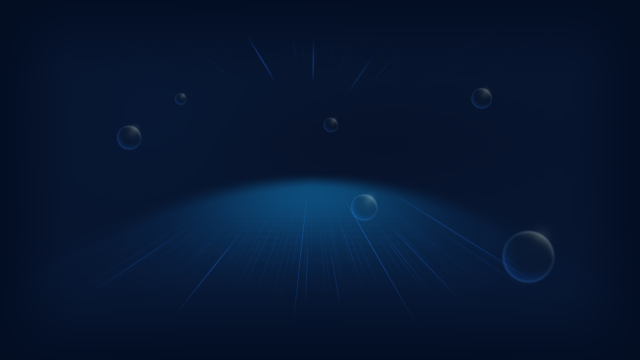
Write a Shadertoy shader that draws this background.

```glsl
const vec2 VANISH = vec2(0.868, 0.602);
const vec3 EDGE_NAVY = vec3(0.010, 0.053, 0.135);
const vec3 MID_NAVY = vec3(0.028, 0.082, 0.185);
const vec3 FLOOR_CYAN = vec3(0.018, 0.170, 0.215);
const vec3 FLOOR_BLUE = vec3(0.004, 0.045, 0.085);
const vec3 RAY_BLUE = vec3(0.06, 0.22, 0.48);
const vec3 WARM_LIGHT = vec3(0.28, 0.27, 0.19);
const vec3 RIM_BLUE = vec3(0.01, 0.10, 0.25);

// Rays: slope, near depth, far depth, strength
const vec4 FLOOR_RAYS[8] = vec4[8](
    vec4(-0.80, 0.24, 0.49, 0.75), vec4(-0.106, 0.10, 0.55, 0.60),
    vec4(0.574, 0.10, 0.54, 0.75), vec4(1.60, 0.11, 0.41, 0.60),
    vec4(0.94, 0.20, 0.46, 0.60), vec4(-0.045, 0.25, 0.47, 0.45),
    vec4(0.17, 0.27, 0.48, 0.40), vec4(-1.47, 0.23, 0.42, 0.40));
const vec4 SKY_RAYS[3] = vec4[3](
    vec4(-0.606, 0.16, 0.31, 0.65), vec4(0.01, 0.16, 0.30, 0.65),
    vec4(0.70, 0.13, 0.25, 0.35));

// Spheres: centre, radius
const vec3 SPHERES[6] = vec3[6](
    vec3(0.359, 0.618, 0.033), vec3(0.502, 0.725, 0.015),
    vec3(0.919, 0.653, 0.019), vec3(1.338, 0.727, 0.028),
    vec3(1.012, 0.424, 0.036), vec3(1.468, 0.287, 0.072));

float hash(float n) {
    return fract(sin(n * 12.99) * 437.58);
}

float blob(vec2 p, vec2 centre, vec2 size) {
    vec2 q = (p - centre) / size;
    return exp(-dot(q, q));
}

// Soft streak through the origin, fading at both ends
float streak(vec2 q, vec4 ray, float width) {
    float span = (q.y - ray.y) / (ray.z - ray.y);
    float fade = smoothstep(0.0, 0.4, span) * smoothstep(1.0, 0.5, span);
    float d = (q.x - ray.x * q.y) / sqrt(1.0 + ray.x * ray.x);
    return ray.w * fade * exp(-d * d / (width * width));
}

// One random streak in each slope cell
float scatteredRays(vec2 q, float density, vec2 depths, float width, float seed) {
    float cell = floor(q.x / max(q.y, 0.02) * density);
    float sum = 0.0;
    for (float i = -1.0; i <= 1.0; i++) {
        float id = cell + i + seed;
        float slope = (cell + i + 0.2 + 0.6 * hash(id)) / density;
        float start = depths.x + 0.10 * hash(id + 31.0);
        float end = depths.y - 0.12 * hash(id + 57.0);
        float power = pow(hash(id + 83.0), 2.0) * exp(-0.35 * slope * slope);
        sum += streak(q, vec4(slope, start, end, power), width);
    }
    return sum;
}

vec3 backdrop(vec2 p, float aspect) {
    vec2 border = min(p, vec2(aspect, 1.0) - p);
    float inside = smoothstep(-0.03, 0.22, border.x) * smoothstep(-0.05, 0.24, border.y);
    vec3 col = mix(EDGE_NAVY, MID_NAVY, inside);
    col *= 1.0 - 0.13 * blob(p, vec2(1.02, 0.60), vec2(0.42, 0.13));
    float haze = 0.8 + 0.2 * sin(p.x * 9.0 + 2.0 * sin(p.y * 7.0));
    return col + vec3(0.002, 0.014, 0.023) * haze * blob(p, vec2(0.5, 0.66), vec2(0.32, 0.22));
}

vec3 floorGlow(vec2 p) {
    float dx = p.x - 0.87;
    float below = 0.512 - 0.39 * dx * dx - p.y;
    float mask = smoothstep(-0.010, 0.035 + 0.06 * abs(dx), below);
    float core = blob(vec2(dx, below), vec2(0.0, 0.05), vec2(0.29, 0.15));
    float wide = blob(vec2(dx, below), vec2(0.0, 0.08), vec2(0.50, 0.20));
    // Fine perspective cross lines
    float depth = 0.602 - p.y;
    float rows = 0.5 + 0.5 * sin(24.0 / max(depth, 0.08));
    float grain = 1.0 - 0.06 * rows * smoothstep(0.14, 0.26, depth);
    return mask * grain * (FLOOR_CYAN * core + FLOOR_BLUE * wide);
}

vec3 addSphere(vec3 col, vec2 p, vec3 ball, float pixel) {
    vec2 q = (p - ball.xy) / ball.z;
    float r = length(q);
    float soft = 1.3 * pixel / ball.z + 0.02;
    float body = smoothstep(1.0 + soft, 1.0 - soft, r);
    float rim = body * smoothstep(0.45, 1.0, r);
    float facing = dot(q, normalize(vec2(0.55, 0.83)));
    float small = smoothstep(0.08, 0.02, ball.z);
    col = mix(col, col * 0.85 + vec3(0.012, 0.018, 0.02), body * 0.7);
    col += RIM_BLUE * rim * smoothstep(0.3, -1.0, facing) * 0.55;
    col += vec3(0.05, 0.08, 0.10) * body * smoothstep(0.86, 1.0, r);
    col += WARM_LIGHT * rim * rim * smoothstep(0.3, 1.0, facing) * 0.65;
    col += WARM_LIGHT * body * 0.35 * small * blob(q, vec2(0.35, 0.5), vec2(0.45));
    return col + WARM_LIGHT * 0.25 * blob(q, vec2(0.5, 0.78), vec2(0.32));
}

void mainImage(out vec4 fragColor, in vec2 fragCoord) {
    float pixel = 1.0 / iResolution.y;
    vec2 p = fragCoord * pixel;
    vec3 col = backdrop(p, iResolution.x * pixel) + floorGlow(p);

    // Light rays on the floor and overhead
    vec2 sky = p - VANISH;
    vec2 ground = vec2(sky.x, -sky.y);
    float width = max(0.0017, pixel * 0.5);
    float rays = 0.20 * scatteredRays(ground, 18.0, vec2(0.14, 0.50), width, 4.0);
    rays += 0.12 * scatteredRays(ground, 8.0, vec2(0.16, 0.46), width * 2.5, 47.0);
    rays += 0.12 * scatteredRays(sky, 7.0, vec2(0.13, 0.36), width * 1.4, 19.0);
    for (int i = 0; i < 8; i++) rays += 0.55 * streak(ground, FLOOR_RAYS[i], width);
    for (int i = 0; i < 3; i++) rays += 0.8 * streak(sky, SKY_RAYS[i], width * 1.3);
    col += RAY_BLUE * rays;

    for (int i = 0; i < 6; i++) col = addSphere(col, p, SPHERES[i], pixel);
    fragColor = vec4(col, 1.0);
}
```
